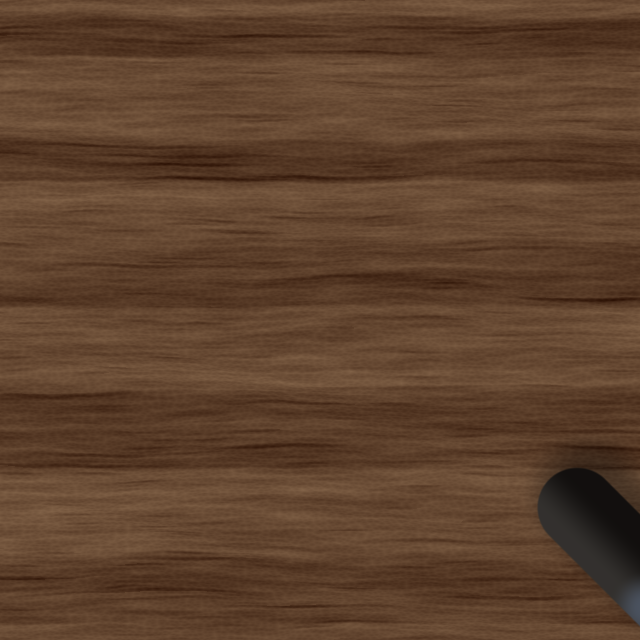
Give the GLSL for this texture, as a Shadertoy shader.

```glsl
const vec3 DARK_WOOD = vec3(0.29, 0.18, 0.11);
const vec3 LIGHT_WOOD = vec3(0.48, 0.36, 0.26);
const vec3 ROD_GREY = vec3(0.20, 0.19, 0.18);
const vec3 ROD_BLACK = vec3(0.07, 0.06, 0.055);
const vec3 ROD_SHEEN = vec3(0.29, 0.32, 0.37);

vec2 hash2(vec2 p) {
    vec3 q = fract(p.xyx * vec3(0.1031, 0.1030, 0.0973));
    q += dot(q, q.yzx + 33.33);
    return fract((q.xx + q.yz) * q.zy);
}

// Cellular noise: distance to the nearest point, and that point's random id
vec2 cellular(vec2 p) {
    vec2 cell = floor(p), f = fract(p);
    vec2 nearest = vec2(8.0, 0.0);
    for (int j = -1; j <= 1; j++)
    for (int i = -1; i <= 1; i++) {
        vec2 offset = vec2(i, j);
        vec2 rnd = hash2(cell + offset + 71.0);
        float d = length(offset + rnd - f);
        if (d < nearest.x) nearest = vec2(d, fract(rnd.x * 17.0 + rnd.y * 5.0));
    }
    return nearest;
}

// Layered sines that bend the fibres
float fibreBend(vec2 p) {
    float bend = 0.0, amp = 0.0035;
    vec2 freq = vec2(7.0, 9.0);
    for (int i = 0; i < 4; i++) {
        bend += amp * sin(dot(p, freq) + 2.0 * sin(p.y * freq.y * 1.7 + float(i)));
        freq *= vec2(2.1, 1.9);
        amp *= 0.48;
    }
    return bend;
}

// Dark band: crisp lower edge, soft upper end
float growthBand(float y, float edge, float top, float softness) {
    return smoothstep(edge - 0.004, edge + 0.004, y)
         * (1.0 - smoothstep(top - softness, top + softness, y));
}

float growthBands(float y) {
    float b = growthBand(y, 0.910, 0.972, 0.012);
    b += growthBand(y, 0.717, 0.784, 0.012);
    b += growthBand(y, 0.522, 0.610, 0.070);
    b += growthBand(y, 0.268, 0.390, 0.022) * 0.85;
    b += growthBand(y, 0.025, 0.128, 0.015) * 0.8;
    return b;
}

// Scattered thin pores; density is the share of cells that hold one
float pores(vec2 p, vec2 scale, float density) {
    vec2 c = cellular(p * scale);
    return (1.0 - smoothstep(0.04, 0.42, c.x)) * smoothstep(1.0 - density, 1.15 - density, c.y);
}

// Stretched cellular layers from broad figure to fine fibre
float fibres(vec2 p) {
    float sum = 0.42 * (cellular(p * vec2(1.6, 22.0)).x - 0.5);
    sum += 0.42 * (cellular(p * vec2(4.0, 74.0) + 13.0).x - 0.5);
    sum += 0.32 * (cellular(p * vec2(13.0, 150.0) + 29.0).x - 0.5);
    sum += 0.26 * (cellular(p * vec2(110.0, 240.0) + 47.0).x - 0.5);
    return sum;
}

vec3 wood(vec2 uv) {
    vec2 p = vec2(uv.x, uv.y + fibreBend(uv));
    float band = growthBands(mix(uv.y, p.y, 0.4));
    float tone = 0.75 - 0.42 * band + fibres(p);
    tone -= (0.22 + 0.28 * band) * pores(p, vec2(2.2, 85.0), 0.30 + 0.2 * band);
    tone -= 0.28 * pores(p + 5.0, vec2(7.0, 130.0), 0.28);
    return max(mix(DARK_WOOD, LIGHT_WOOD, tone), vec3(0.06, 0.035, 0.02));
}

float segmentDistance(vec2 p, vec2 a, vec2 b) {
    vec2 pa = p - a, ba = b - a;
    return length(pa - ba * clamp(dot(pa, ba) / dot(ba, ba), 0.0, 1.0));
}

// Rounded rod shaded across its width, with a cool sheen near the corner
vec3 rodColor(vec2 uv, vec2 tip, float radius) {
    float across = dot(uv - tip, vec2(0.7071)) / radius;
    vec3 col = mix(ROD_GREY, ROD_BLACK, smoothstep(-0.7, 0.45, across));
    float sheen = 1.0 - smoothstep(0.01, 0.06, length(uv - vec2(1.01, 0.05)));
    return mix(col, ROD_SHEEN, sheen);
}

void mainImage(out vec4 fragColor, in vec2 fragCoord) {
    vec2 uv = fragCoord / iResolution.xy;
    vec3 col = wood(uv);

    // Rod and its soft shadow
    vec2 tip = vec2(0.902, 0.207);
    vec2 tail = tip + vec2(0.3, -0.3);
    float radius = 0.062;
    float rod = segmentDistance(uv, tip, tail) - radius;
    float shadow = segmentDistance(uv, tip + 0.018, tail + 0.018) - radius;
    col *= 1.0 - 0.35 * (1.0 - smoothstep(-0.02, 0.05, shadow));
    float aa = 1.2 / iResolution.y;
    col = mix(rodColor(uv, tip, radius), col, smoothstep(-aa, aa, rod));

    fragColor = vec4(col, 1.0);
}
```
